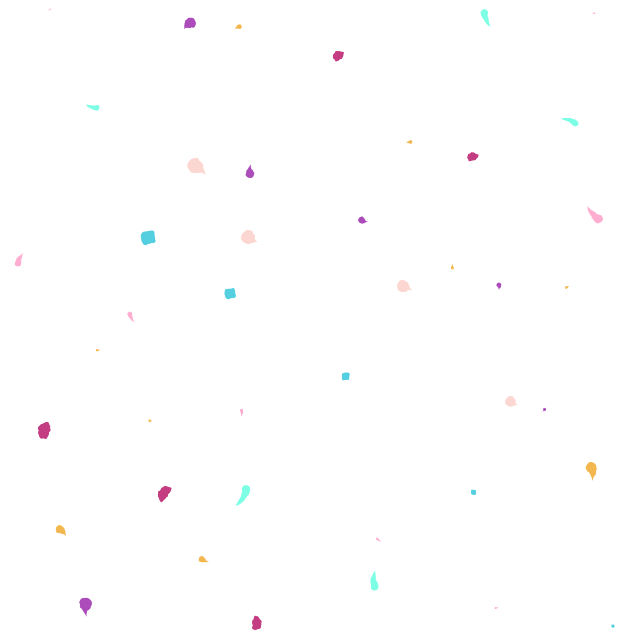
This pattern is drawn by a WebGL 2 fragment shader. Its source:

```glsl
#version 300 es
precision highp float;
// Sparse confetti on white: curled drops, crescents, lumps and soft tiles.
// A jittered grid holds one speck per cell; a shuffled rank gives each cell
// its kind and size, so every colour keeps a fixed share of the specks.

uniform vec2 u_resolution;
out vec4 outColor;

const vec3 PAPER = vec3(1.0);
const vec2 GRID = vec2(6.0, 7.0);
const float JITTER = 0.84;          // share of a cell a speck may roam
const float SHUFFLE = 17.0;         // coprime with the number of cells
const float SEED = 3.7;
const int TAIL_STEPS = 9;

// Kinds: purple, cyan, mint, amber, blush, pink, magenta
const int KINDS = 7;
const int CYAN = 1;
const int MAGENTA = 6;
const vec3 COLOURS[KINDS] = vec3[](
    vec3(0.67, 0.30, 0.73), vec3(0.33, 0.81, 0.88), vec3(0.49, 1.00, 0.90),
    vec3(0.95, 0.72, 0.31), vec3(0.99, 0.84, 0.82), vec3(1.00, 0.68, 0.82),
    vec3(0.77, 0.24, 0.51));
const float COUNTS[KINDS] = float[](6.0, 5.0, 5.0, 9.0, 4.0, 8.0, 5.0);
// Smallest radius, largest radius, bias towards small
const vec3 SIZES[KINDS] = vec3[](
    vec3(0.0022, 0.0150, 1.0), vec3(0.0020, 0.0130, 1.3),
    vec3(0.0080, 0.0170, 0.6), vec3(0.0030, 0.0160, 3.0),
    vec3(0.0095, 0.0165, 0.9), vec3(0.0022, 0.0180, 2.5),
    vec3(0.0090, 0.0145, 1.5));
// Body width, bend, taper of the curled kinds
const vec3 CURLS[KINDS] = vec3[](
    vec3(0.72, 0.45, 1.30), vec3(0.0), vec3(0.40, 0.65, 0.65),
    vec3(0.62, 0.40, 1.15), vec3(0.78, 0.40, 1.40), vec3(0.43, 0.60, 0.75),
    vec3(0.0));
// Mean direction and spread, in radians
const vec2 TURNS[KINDS] = vec2[](
    vec2(0.0, 6.2), vec2(0.0, 0.5), vec2(1.5, 6.2), vec2(1.4, 6.2),
    vec2(0.0, 1.6), vec2(0.8, 6.2), vec2(0.9, 1.1));

float hash(vec2 p) {
    return fract(sin(dot(p, vec2(127.1, 311.7)) + SEED) * 43758.5453);
}

// Uneven outline, as if cut by hand
float wobble(float angle, float phase) {
    return 0.07 * sin(2.0 * angle + phase) + 0.05 * sin(5.0 * angle - phase)
         + 0.03 * sin(9.0 * angle + 2.0 * phase);
}

// Bent chain of capsules that thins out to a point
float curlDistance(vec2 q, vec3 curl) {
    float nearest = 1e3;
    vec2 a = vec2(curl.x - 1.0, 0.0);
    float radiusA = curl.x;
    for (int i = 1; i <= TAIL_STEPS; i++) {
        float s = float(i) / float(TAIL_STEPS);
        vec2 b = vec2(mix(curl.x - 1.0, 1.0, s), curl.y * s * s);
        float radiusB = curl.x * pow(1.0 - s, curl.z);
        float h = clamp(dot(q - a, b - a) / dot(b - a, b - a), 0.0, 1.0);
        nearest = min(nearest, length(q - mix(a, b, h)) - mix(radiusA, radiusB, h));
        a = b;
        radiusA = radiusB;
    }
    return nearest;
}

float lumpDistance(vec2 q, float phase) {
    q.y += 0.18 * q.x * q.x;
    return length(q * vec2(0.82, 1.22)) - 0.82 - wobble(atan(q.y, q.x), phase);
}

float tileDistance(vec2 q, float phase) {
    vec2 edge = abs(q) - 0.48;
    float box = length(max(edge, 0.0)) + min(max(edge.x, edge.y), 0.0) - 0.42;
    return box - 0.6 * wobble(atan(q.y, q.x), phase);
}

// Adds the speck of one cell to the colour beneath
vec3 addSpeck(vec3 base, vec2 p, vec2 cell, float pixel) {
    vec2 offset = vec2(hash(cell), hash(cell + 19.3)) - 0.5;
    vec2 q = p - (cell + 0.5 + JITTER * offset) / GRID;

    float rank = mod(SHUFFLE * (cell.x + GRID.x * cell.y) + 5.0, GRID.x * GRID.y);
    int kind = 0;
    while (kind < KINDS - 1 && rank >= COUNTS[kind]) rank -= COUNTS[kind++];
    vec3 size = SIZES[kind];
    float radius = mix(size.x, size.y, pow((rank + 0.5) / COUNTS[kind], size.z));
    if (length(q) > 2.0 * radius + pixel) return base;

    float turn = TURNS[kind].x + TURNS[kind].y * (hash(cell + 41.9) - 0.5);
    float c = cos(turn), s = sin(turn);
    q = vec2(c * q.x + s * q.y, c * q.y - s * q.x) / radius;
    if (hash(cell + 67.1) < 0.5) q.y = -q.y;

    float phase = 6.2832 * hash(cell + 83.7);
    float d = kind == CYAN ? tileDistance(q, phase)
            : kind == MAGENTA ? lumpDistance(q, phase)
            : curlDistance(q, CURLS[kind]) - 0.4 * wobble(atan(q.y, q.x), phase);
    float cover = 1.0 - smoothstep(-0.6 * pixel, 0.6 * pixel, d * radius);
    return mix(base, COLOURS[kind], cover);
}

void main() {
    float side = min(u_resolution.x, u_resolution.y);
    vec2 p = gl_FragCoord.xy / side;
    vec2 home = floor(p * GRID);
    vec3 colour = PAPER;
    for (int y = -1; y <= 1; y++)
        for (int x = -1; x <= 1; x++)
            colour = addSpeck(colour, p, home + vec2(x, y), 1.0 / side);
    outColor = vec4(colour, 1.0);
}
```
